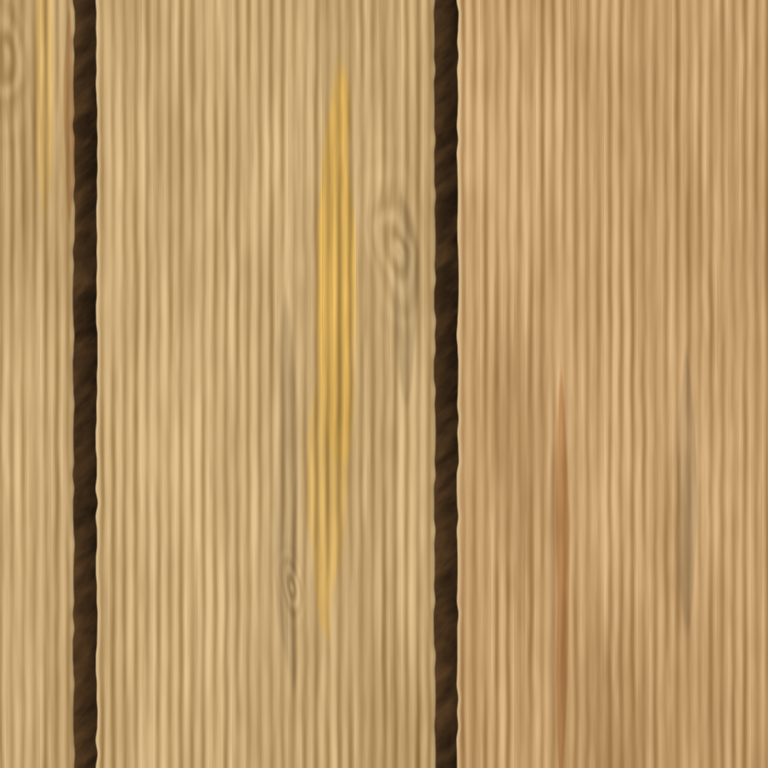
Reproduce this texture procedurally as a WebGL 2 fragment shader.

```glsl
#version 300 es
precision highp float;
// Upright grooved timber decking: boards parted by dark, ragged gaps.
// Each board layers machined grooves, stretched noise for grain,
// tapered stains and curled grain around a few small knots.
uniform vec2 u_resolution;
out vec4 outColor;

const float BOARD_PITCH = 0.470;
const float FIRST_GAP = 0.111;
const float GAP_HALF = 0.0148;
const float GROOVES = 32.0;        // grooves per board pitch
const float GROOVE_DEPTH = 0.34;
const float GRAIN_DEPTH = 0.75;
const float BLOTCH_DEPTH = 0.75;
const vec3 WOOD_DARK = vec3(0.66, 0.53, 0.34);
const vec3 WOOD_LIGHT = vec3(0.85, 0.73, 0.53);
const vec3 RESIN = vec3(0.84, 0.66, 0.31);
const vec3 RUST = vec3(0.63, 0.42, 0.23);
const vec3 WEATHERED = vec3(0.52, 0.43, 0.30);
const vec3 GAP_DARK = vec3(0.12, 0.085, 0.05);
const vec3 GAP_BROWN = vec3(0.34, 0.24, 0.14);
const vec3 RIM = vec3(0.88, 0.77, 0.59);
const vec3 WARM_TINT = vec3(0.985, 0.94, 0.93);
// Knots: centre x, centre y, size
const vec3 KNOTS[3] = vec3[3](
    vec3(0.513, 0.675, 0.036), vec3(0.378, 0.235, 0.017), vec3(0.004, 0.930, 0.035));

float hash(vec2 p) {
    vec3 q = fract(p.xyx * 0.1031);
    q += dot(q, q.yzx + 33.33);
    return fract((q.x + q.y) * q.z);
}

float noise(vec2 p) {
    vec2 i = floor(p), f = fract(p);
    f = f * f * (3.0 - 2.0 * f);
    return mix(mix(hash(i), hash(i + vec2(1, 0)), f.x),
               mix(hash(i + vec2(0, 1)), hash(i + vec2(1, 1)), f.x), f.y);
}

float fbm(vec2 p) {
    float sum = 0.0, gain = 0.53;
    for (int i = 0; i < 4; i++) {
        sum += gain * noise(p);
        p = p * 2.03 + 17.7;
        gain *= 0.5;
    }
    return sum;
}

// Soft vertical sliver, pointed at both ends
float sliver(vec2 p, vec2 centre, vec2 halfSize) {
    vec2 d = (p - centre) / halfSize;
    d.x += 0.9 * (noise(vec2(p.x * 40.0, p.y * 9.0)) - 0.5);
    float width = max(1.0 - d.y * d.y, 0.0);
    return smoothstep(0.25, -0.25, abs(d.x) - width) * smoothstep(0.0, 0.3, width);
}

vec3 boardColor(vec2 p, float board, float across) {
    // Curl the grain around the knots
    float curl = 0.0, rings = 0.0;
    for (int i = 0; i < 3; i++) {
        vec2 d = (p - KNOTS[i].xy) / (KNOTS[i].z * vec2(1.0, 2.8));
        d.x += 0.5 * (noise(p * vec2(25.0, 14.0)) - 0.5) + 0.3 * d.y;
        float near = exp(-1.6 * dot(d, d));
        rings += near * sin(13.0 * length(d) + 3.0 * noise(p * 30.0));
        curl = max(curl, near);
    }
    vec2 g = p + vec2(0.012 * curl + 0.004 * noise(p * vec2(6.0, 4.0)), board * 7.3);

    // Machined grooves with uneven wear, then fine and broad grain
    float wear = 0.45 + 1.1 * noise(vec2(floor(across * GROOVES) + board * 41.0, p.y * 5.0));
    float phase = across * GROOVES + 0.12 * (noise(vec2(p.x * 30.0, p.y * 14.0)) - 0.5);
    float groove = cos(6.28318 * phase);
    groove = groove - 0.25 * groove * groove + 0.125;
    float grain = fbm(g * vec2(105.0, 5.0)) - 0.5;
    float blotch = fbm(g * vec2(13.0, 2.6) + 5.0) - 0.5;
    float fleck = noise(g * vec2(230.0, 26.0)) - 0.5;
    float tone = 0.54 + GROOVE_DEPTH * wear * (1.0 - 0.5 * curl) * groove
               + GRAIN_DEPTH * grain + BLOTCH_DEPTH * blotch + 0.18 * fleck + 0.33 * rings;
    vec3 color = mix(WOOD_DARK, WOOD_LIGHT, clamp(tone, -0.5, 1.2));
    color *= mix(vec3(1.0), WARM_TINT, step(0.5, board));

    // Resin, rust and weathering, shaded by the grooves beneath
    float shade = 0.78 + 0.36 * clamp(tone, -0.2, 1.1);
    float resin = sliver(p, vec2(0.438, 0.65), vec2(0.025, 0.29));
    resin = max(resin, 0.7 * sliver(p, vec2(0.428, 0.37), vec2(0.020, 0.22)));
    resin = max(resin, 0.5 * sliver(p, vec2(0.060, 0.92), vec2(0.014, 0.22)));
    float rust = 0.6 * sliver(p, vec2(0.733, 0.24), vec2(0.008, 0.30))
               + 0.4 * sliver(p, vec2(0.092, 0.85), vec2(0.007, 0.15));
    float gray = 0.45 * sliver(p, vec2(0.895, 0.36), vec2(0.011, 0.20))
               + 0.35 * sliver(p, vec2(0.375, 0.36), vec2(0.016, 0.28))
               + 0.40 * sliver(p, vec2(0.525, 0.61), vec2(0.015, 0.15));
    color = mix(color, RESIN * shade, 0.75 * resin);
    color = mix(color, RUST * shade, rust);
    return mix(color, WEATHERED * shade, gray * (0.5 + 0.8 * noise(g * vec2(90.0, 8.0))));
}

// Slanted fibres, darkest under the right-hand lip
vec3 gapColor(vec2 p, float side) {
    float fibre = fbm(vec2(p.x * 45.0, p.y * 65.0 - p.x * 45.0));
    float lit = 0.95 * fibre - 0.28 * side + 0.25 * (noise(p * vec2(20.0, 9.0)) - 0.5);
    return mix(GAP_DARK, GAP_BROWN, clamp(lit, 0.0, 1.0));
}

void main() {
    vec2 p = gl_FragCoord.xy / u_resolution;
    float pixel = 1.0 / u_resolution.x;
    float s = (p.x - FIRST_GAP) / BOARD_PITCH;
    float fromGap = (fract(s + 0.5) - 0.5) * BOARD_PITCH;
    float ragged = 0.003 * (noise(vec2(floor(s + 0.5) * 9.0 + sign(fromGap), p.y * 55.0)) - 0.5);
    float edge = abs(fromGap) - GAP_HALF + ragged;

    vec3 color = boardColor(p, floor(s), fract(s));
    float rim = smoothstep(0.006, 0.001, edge) * step(0.0, fromGap);
    color = mix(color, RIM, 0.65 * rim);
    color *= 1.0 - 0.18 * smoothstep(0.006, 0.0, edge) * step(fromGap, 0.0);
    float soft = max(pixel, 0.0016);
    color = mix(gapColor(p, fromGap / GAP_HALF), color, smoothstep(-soft, soft, edge));
    outColor = vec4(color, 1.0);
}
```
